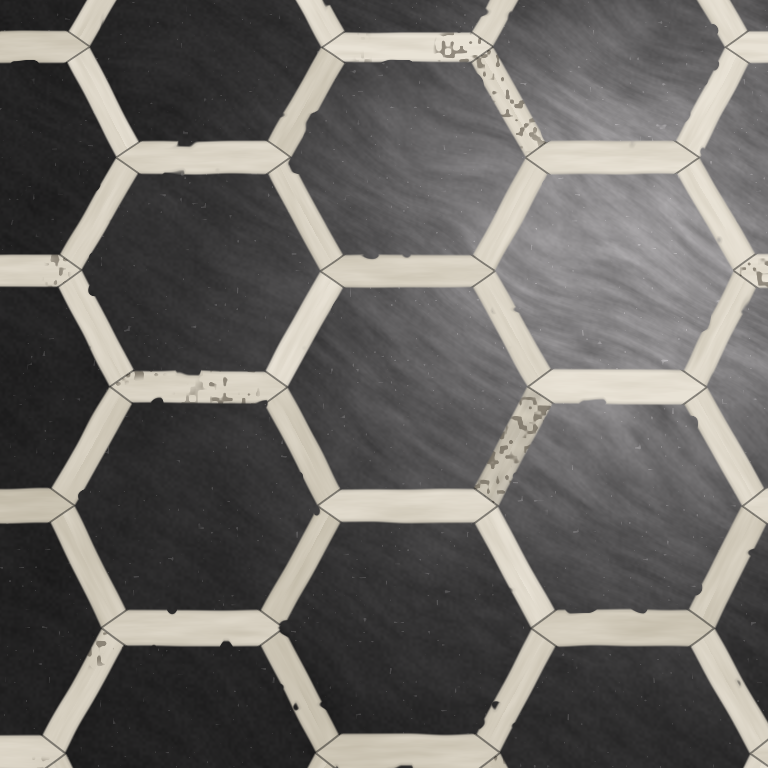
Give the GLSL for this pattern, as a three.js fragment shader.

```glsl
// Dark stone hexagon tiles inlaid between pale, mitred marble strips, under a soft sheen.
varying vec2 vUv;

const vec2 PITCH = vec2(0.263, 0.2845);          // column and row spacing
const vec2 ORIGIN = vec2(0.531, 0.9388);         // centre of one horizontal strip
const float PERSPECTIVE = 0.0837;                // growth towards the bottom
const float SIDE_REACH = 0.652 * 0.263;          // cell centre to side vertex
const vec2 SLANT_NORMAL = vec2(0.8716, 0.4902);
const float FLAT_HALF = 0.0201;                  // half widths of the strips
const float SLANT_HALF = 0.0176;
const float SOFT = 0.0016;
const vec2 WORN_STRIP = vec2(1.0, 7.0);

float hash(vec2 p) {
  vec3 h = fract(vec3(p.xyx) * 0.1031);
  h += dot(h, h.yzx + 33.33);
  return fract((h.x + h.y) * h.z);
}

float noise(vec2 p) {
  vec2 i = floor(p), f = fract(p);
  f = f * f * (3.0 - 2.0 * f);
  return mix(mix(hash(i), hash(i + vec2(1.0, 0.0)), f.x),
             mix(hash(i + vec2(0.0, 1.0)), hash(i + 1.0), f.x), f.y);
}

float fbm(vec2 p) {
  float sum = 0.0, gain = 0.5;
  for (int i = 0; i < 4; i++) {
    sum += gain * noise(p);
    p = mat2(1.6, 1.2, -1.2, 1.6) * p + 17.3;
    gain *= 0.5;
  }
  return sum;
}

// Signed distances to the flat (x) and slanted (y) sides of a cell
vec2 sideDistances(vec2 p) {
  p = abs(p);
  return vec2(p.y - 0.5 * PITCH.y, dot(p - vec2(SIDE_REACH, 0.0), SLANT_NORMAL));
}

float hexDistance(vec2 p) {
  vec2 d = sideDistances(p);
  return max(d.x, d.y);
}

// Nearest centre in the staggered lattice
vec2 nearestCentre(vec2 q) {
  vec2 span = PITCH * vec2(2.0, 1.0);
  vec2 a = floor(q / span + 0.5) * span;
  vec2 b = (floor(q / span) + 0.5) * span;
  return hexDistance(q - a) < hexDistance(q - b) ? a : b;
}

// Signed distance to the pointed end of a horizontal strip
float mitreDistance(vec2 r) {
  float slope = SLANT_NORMAL.y / SLANT_NORMAL.x;
  float tileReach = SIDE_REACH - SLANT_HALF / SLANT_NORMAL.x;
  float tip = PITCH.x - tileReach;
  float shoulder = tileReach - slope * (0.5 * PITCH.y - FLAT_HALF);
  return dot(abs(r) - vec2(tip, 0.0), normalize(vec2(FLAT_HALF, tip - shoulder)));
}

vec3 stoneColor(vec2 uv, vec2 q, vec2 tile) {
  vec2 away = (uv - vec2(0.85, 0.66)) / vec2(0.43, 0.40);
  float sheen = exp(-dot(away, away));
  vec2 bent = q + 0.05 * vec2(noise(q * 7.0), noise(q * 7.0 + 31.0));
  float streaks = fbm(vec2(bent.x + 0.6 * bent.y, bent.y - 0.6 * bent.x) * vec2(16.0, 75.0));
  float cloud = fbm(q * 9.0 + tile * 5.0);
  float level = 0.135 + 0.43 * sheen + 0.03 * (hash(tile) - 0.5);
  level += (0.04 + 0.22 * sheen) * (streaks - 0.47) + (0.04 + 0.16 * sheen) * (cloud - 0.47);
  level += 0.12 * smoothstep(0.93, 0.99, noise(q * 190.0));
  level += 0.025 * (noise(q * 260.0) - 0.5);
  return level * vec3(1.0, 0.985, 0.995);
}

vec3 marbleColor(vec2 uv, vec2 q, vec2 id, vec2 normal) {
  vec2 along = vec2(-normal.y, normal.x);
  float grain = fbm(vec2(dot(q, along) * 14.0, dot(q, normal) * 110.0) + id * 7.0);
  float tone = 0.25 + 0.6 * hash(id + 3.7) + 0.7 * (grain - 0.47);
  tone += 0.25 * (uv.x - 0.4) + 0.15 * (uv.y - 0.5);
  vec3 color = mix(vec3(0.76, 0.73, 0.66), vec3(0.91, 0.885, 0.835), clamp(tone, 0.0, 1.0));

  // Pitting: heavy on the worn strip, patchy on a few others
  float worn = 1.0 - step(0.5, distance(id, WORN_STRIP));
  float patchy = step(0.78, hash(id + 9.1)) * smoothstep(0.55, 0.75, noise(q * 18.0));
  float pits = smoothstep(0.64, 0.8, noise(q * 170.0)) * max(worn, patchy);
  color *= 1.0 - 0.12 * worn * noise(q * 80.0);
  return mix(color, vec3(0.42, 0.39, 0.34), 0.7 * pits);
}

void main() {
  // Floor coordinates, y pointing down
  vec2 q = vec2(vUv.x - ORIGIN.x, ORIGIN.y - vUv.y);
  q /= 1.0 + PERSPECTIVE * q.y;
  q += 0.0022 * (vec2(noise(q * 22.0), noise(q * 22.0 + 50.0)) - 0.5);

  vec2 halfRow = vec2(0.0, 0.5 * PITCH.y);
  vec2 tile = nearestCentre(q - halfRow) + halfRow;
  vec2 strip = nearestCentre(q);
  vec2 p = q - tile;

  // Which strip piece this point belongs to
  float mitre = mitreDistance(q - strip);
  vec2 side = sign(p);
  bool isFlat = mitre < 0.0;
  vec2 middle = isFlat ? strip : tile + side * PITCH * vec2(0.5, 0.25);
  vec2 normal = isFlat ? vec2(0.0, 1.0) : side * SLANT_NORMAL;
  vec2 id = floor(middle / (PITCH * vec2(0.5, 0.25)) + 0.5);

  // Tile outline with uneven strip widths and small chips
  vec2 sides = sideDistances(p) + vec2(FLAT_HALF, SLANT_HALF);
  float edge = max(sides.x, sides.y) + 0.002 * (hash(id) - 0.5);
  edge -= 0.006 * smoothstep(0.8, 0.95, noise(q * 45.0));

  vec3 marble = marbleColor(vUv, q, id, normal);
  marble *= 1.0 - 0.42 * smoothstep(0.0019, 0.0004, abs(mitre));
  marble *= 1.0 - 0.10 * smoothstep(0.005, 0.0, edge);
  vec3 stone = stoneColor(vUv, q, floor(tile / (0.5 * PITCH) + 0.5));
  gl_FragColor = vec4(mix(stone, marble, smoothstep(-SOFT, SOFT, edge)), 1.0);
}
```
